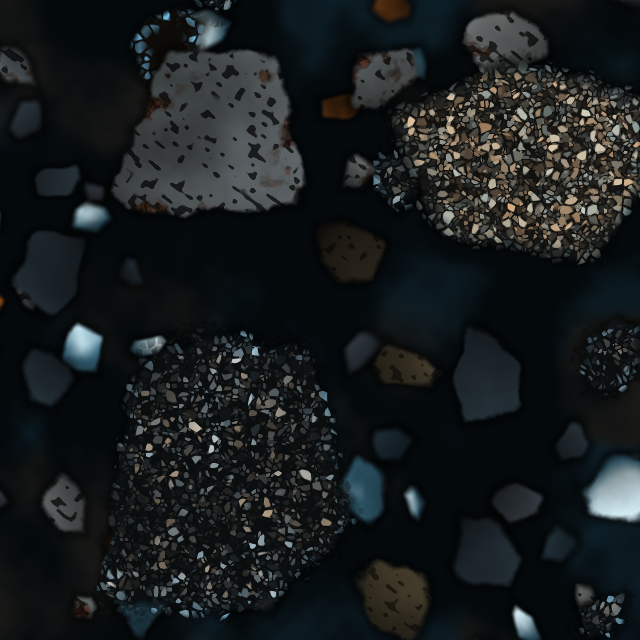
Reproduce this texture procedurally as a WebGL 2 fragment shader.

```glsl
#version 300 es
precision highp float;
// Thin section of sandstone between crossed polarisers: angular mineral grains
// in a near-black matrix. Three jittered grids scatter rounded polygons, filled
// with pitted quartz, clear bright crystals or a fine Voronoi mosaic.
#define LARGE_CELL 0.5
#define MEDIUM_CELL 0.17
#define SMALL_CELL 0.085
#define MOSAIC_SCALE 72.0
#define EDGE_SOFTNESS 0.004
#define ROUGHNESS 0.4
#define PIT_DENSITY 0.3
#define SEED 11

uniform vec2 u_resolution;
out vec4 fragColor;

const float TAU = 6.2832;
const int NONE = 0, QUARTZ = 1, DIM_MOSAIC = 2, BRIGHT_MOSAIC = 3;
const int CLEAR = 4, BROWN = 5, RIMMED = 6, SHADED = 7, AMBER = 8;
const vec3 BLUE = vec3(0.45, 0.8, 1.0);

// Detail shared by all grains at one point
struct Surface { float rough; float pits; float patches; vec3 tint; float coarse; float fine; };

vec3 hash3(vec2 cell, int seed) {
  uvec3 v = uvec3(ivec3(ivec2(cell), seed + SEED));
  for (int i = 0; i < 2; i++) {
    v = v * 1664525u + 1013904223u;
    v.x += v.y * v.z;
    v.y += v.z * v.x;
    v.z += v.x * v.y;
    v ^= v >> 16u;
  }
  return vec3(v >> 8u) * exp2(-24.0);
}

float noise(vec2 p) {
  vec2 i = floor(p), f = p - i;
  f = f * f * (3.0 - 2.0 * f);
  vec2 e = vec2(1, 0);
  return mix(mix(hash3(i, 0).x, hash3(i + e, 0).x, f.x),
             mix(hash3(i + e.yx, 0).x, hash3(i + 1.0, 0).x, f.x), f.y);
}

float fbm(vec2 p) {
  float sum = 0.0, amp = 0.53;
  for (int i = 0; i < 4; i++, amp *= 0.5, p = p * 2.03 + 7.1) sum += amp * noise(p);
  return sum;
}

// Voronoi crystals: x is the fade at the border, y and z are random per crystal
vec3 mosaic(vec2 p, int seed) {
  vec2 base = floor(p), id = base;
  float near = 9.0, second = 9.0;
  for (int k = 0; k < 9; k++) {
    vec2 cell = base + vec2(k % 3, k / 3) - 1.0;
    float d = length(cell + hash3(cell, seed).xy - p);
    if (d < near) { second = near; near = d; id = cell; }
    else second = min(second, d);
  }
  return vec3(smoothstep(0.0, 0.4, second - near), hash3(id, seed + 1).yz);
}

float smoothMax(float a, float b, float k) {
  float h = max(k - abs(a - b), 0.0) / k;
  return max(a, b) + h * h * k * 0.25;
}

float polygon(vec2 q, float radius, vec2 cell, int seed) {
  float d = -1.0;
  for (int i = 0; i < 6; i++) {
    vec3 h = hash3(cell, seed + i);
    float a = (float(i) + 0.7 * h.x) * TAU / 6.0;
    d = smoothMax(d, dot(q, vec2(cos(a), sin(a))) - radius * (0.72 + 0.45 * h.y), 0.2 * radius);
  }
  return d;
}

vec3 grainColor(int kind, vec2 q, float d, float shade, Surface s) {
  float sweep = 0.9 + 0.25 * q.x + 0.5 * (s.patches - 0.5);
  float rim = smoothstep(-0.03, 0.0, d);
  vec3 tint = mix(s.tint, BLUE, 0.6 * rim);
  float dim = max(pow(s.coarse, 3.5), 0.6 * pow(s.fine, 3.0));
  if (kind == DIM_MOSAIC) return vec3(0.04, 0.05, 0.055) + tint * dim * (0.2 + 0.9 * s.patches);
  if (kind == BRIGHT_MOSAIC) {
    float lit = max(pow(s.coarse, 1.8), 0.75 * pow(s.fine, 1.6));
    return vec3(0.06, 0.06, 0.055) + tint * vec3(0.9, 0.84, 0.76) * lit * (1.0 - 0.6 * rim);
  }
  if (kind == RIMMED) return vec3(0.05, 0.04, 0.03) + BLUE * 1.1 * rim * max(s.coarse, s.fine) * s.coarse;
  if (kind == CLEAR) return mix(vec3(0.2, 0.38, 0.46), vec3(0.78, 0.87, 0.9), smoothstep(-0.1, 0.7, shade - 15.0 * d + 0.4 * q.x - 0.5)) * sweep;
  if (kind == BROWN) return vec3(0.25, 0.22, 0.16) * sweep * (0.5 + 0.5 * shade) * (1.0 - 0.5 * s.pits);
  if (kind == AMBER) return vec3(0.36, 0.2, 0.07) * sweep * (0.5 + s.patches);
  if (kind == SHADED) return mix(vec3(0.08, 0.13, 0.16), vec3(0.17, 0.19, 0.21), shade) * sweep;
  vec3 quartz = mix(vec3(0.26, 0.29, 0.31), vec3(0.4, 0.41, 0.4), shade) * sweep * (1.0 - 0.7 * s.pits);
  float stain = smoothstep(0.52, 0.68, s.rough) * smoothstep(-0.05, -0.005, d);
  return mix(quartz, vec3(0.17, 0.08, 0.04) * (0.4 + 1.5 * s.coarse), 0.8 * stain);
}

int pickMedium(float h) {
  return h < 0.32 ? NONE : h < 0.57 ? SHADED : h < 0.73 ? QUARTZ : h < 0.81 ? CLEAR
       : h < 0.88 ? BROWN : h < 0.94 ? RIMMED : DIM_MOSAIC;
}

int pickSmall(float h) {
  return h < 0.76 ? NONE : h < 0.84 ? SHADED : h < 0.91 ? CLEAR : h < 0.96 ? QUARTZ : AMBER;
}

// level: 0 large, 1 medium, 2 small
void scatter(inout vec3 color, vec2 p, float size, int level, Surface s) {
  vec2 base = floor(p / size);
  for (int k = 0; k < 9; k++) {
    vec2 cell = base + vec2(k % 3, k / 3) - 1.0;
    vec3 place = hash3(cell, 20 + level * 20), look = hash3(cell, 21 + level * 20);
    int kind = level == 1 ? pickMedium(look.x) : pickSmall(look.x);
    float radius = size * mix(0.17, 0.36, place.z), stretch = mix(0.8, 1.25, look.y), turn = TAU * look.z;
    if (level == 0) {
      vec2 parity = mod(cell, 2.0);
      bool left = parity.x < 0.5, low = parity.y < 0.5;
      kind = low ? (left ? DIM_MOSAIC : NONE) : (left ? QUARTZ : BRIGHT_MOSAIC);
      radius = size * (low ? 0.39 : left ? 0.29 : 0.32);
      stretch = low ? 1.28 : left ? 1.0 : 0.85;
      turn = 0.7 * (look.z - 0.5);
    }
    if (kind == NONE) continue;
    vec2 q = p - (cell + 0.5 + (place.xy - 0.5) * (level == 0 ? 0.15 : 0.65)) * size;
    float c = cos(turn), n = sin(turn);
    q = mat2(c, n, -n, c) * q * vec2(stretch, 1.0 / stretch);
    if (length(q) > 2.2 * radius + 0.03) continue;
    float d = polygon(q, radius, cell, 22 + level * 20) + (s.rough - 0.5) * ROUGHNESS * min(radius, 0.07);
    if (kind == DIM_MOSAIC || kind == BRIGHT_MOSAIC) d += 0.012 * (0.4 - s.coarse);
    float soft = EDGE_SOFTNESS * (1.0 + look.y);
    color *= mix(0.5, 1.0, smoothstep(0.0, 0.02, d));
    color = mix(color, grainColor(kind, q / radius, d, place.x, s), 1.0 - smoothstep(-soft, soft, d));
  }
}

void main() {
  vec2 p = gl_FragCoord.xy / u_resolution.y;
  vec2 warped = p + 0.008 * (vec2(noise(p * 60.0), noise(p * 60.0 + 31.0)) - 0.5);
  vec3 coarse = mosaic(warped * MOSAIC_SCALE, 3), fine = mosaic(warped * MOSAIC_SCALE * 1.8, 5);
  float pits = smoothstep(1.0 - PIT_DENSITY, 1.1 - PIT_DENSITY, noise(mat2(0.8, 0.6, -0.6, 0.8) * p * vec2(85, 130)));
  vec3 tint = mix(vec3(0.78, 0.92, 1.0), vec3(1.0, 0.84, 0.68), coarse.z);
  Surface s = Surface(fbm(p * 24.0), pits, fbm(p * 13.0 + 5.0), tint, coarse.x * coarse.y, fine.x * fine.y);

  // Matrix with faint blue and brown clouds
  float cloud = smoothstep(0.45, 0.75, fbm(p * 6.0 + 3.0));
  vec3 haze = mix(vec3(0.03, 0.07, 0.09), vec3(0.07, 0.05, 0.035), smoothstep(0.4, 0.6, noise(p * 5.0 + 9.0)));
  vec3 color = vec3(0.016, 0.036, 0.046) + haze * cloud * (0.5 + s.patches);

  scatter(color, p, SMALL_CELL, 2, s);
  scatter(color, p, MEDIUM_CELL, 1, s);
  scatter(color, p - vec2(0.08, 0.03), LARGE_CELL, 0, s);
  fragColor = vec4(color, 1.0);
}
```
